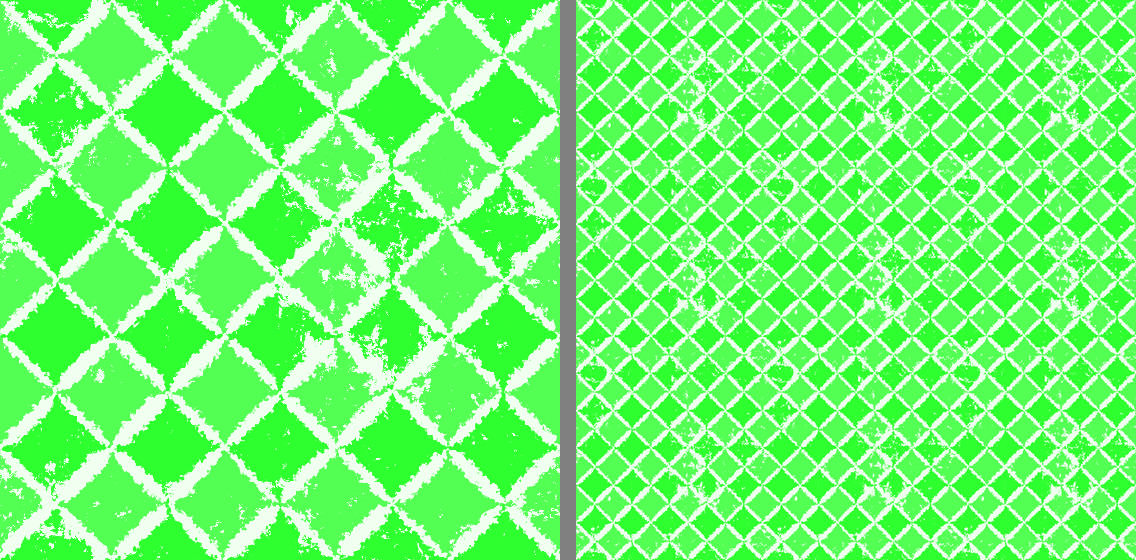
Left, the tile; right, the same tile 3 across and 3 down.
This pattern is drawn by a Shadertoy shader. Its source:

```glsl
// Checkered diamond tiles in two greens with ragged pale gutters and worn, flaking paint.

const float REPEATS = 5.0;
const vec3 DEEP_GREEN  = vec3(0.18, 1.0, 0.18);
const vec3 LIGHT_GREEN = vec3(0.32, 1.0, 0.32);
const vec3 PALE_GROUND = vec3(0.94, 1.0, 0.94);

vec2 hash2(vec2 cell) {
    uvec2 q = uvec2(ivec2(cell)) * uvec2(1597334673u, 3812015801u);
    uint n = (q.x ^ q.y) * 1597334673u;
    n = (n ^ (n >> 15)) * 2246822519u;
    n ^= n >> 13;
    return vec2(n, n * 3812015801u) / 4294967296.0;
}

vec2 wrapCell(vec2 cell, float period) {
    return floor(mod(cell + 0.5, period));
}

float cornerSlope(vec2 cell, vec2 corner, vec2 f, float period, float seed) {
    float angle = 6.28318 * hash2(wrapCell(cell + corner, period) + seed).x;
    return dot(vec2(cos(angle), sin(angle)), f - corner);
}

// Gradient noise that repeats after a whole number of cells
float gradientNoise(vec2 uv, float period, float seed) {
    vec2 p = uv * period + 0.37 * seed;
    vec2 cell = floor(p), f = p - cell;
    vec2 s = f * f * f * (f * (f * 6.0 - 15.0) + 10.0);
    float low = mix(cornerSlope(cell, vec2(0, 0), f, period, seed),
                    cornerSlope(cell, vec2(1, 0), f, period, seed), s.x);
    float high = mix(cornerSlope(cell, vec2(0, 1), f, period, seed),
                     cornerSlope(cell, vec2(1, 1), f, period, seed), s.x);
    return mix(low, high, s.y);
}

// Layered noise with strong fine octaves, for flakes and specks
float flakeNoise(vec2 uv, float period) {
    float sum = 0.0, weight = 1.0;
    for (int i = 0; i < 5; i++) {
        sum += weight * gradientNoise(uv, period, float(i) + 1.0);
        period *= 2.0;
        weight *= 0.76;
    }
    return sum;
}

// Gutter half-widths for the two nearest sides, pinched towards the corners
vec2 gutterWidth(vec2 local, vec2 tile) {
    vec2 side = step(0.0, local) * 20.0;
    vec2 random = vec2(hash2(tile + vec2(side.x, 0.0)).x,
                       hash2(tile + vec2(0.0, side.y)).y);
    vec2 fullWidth = mix(vec2(0.04, 0.055), vec2(0.09, 0.12), random);
    vec2 toCorner = 0.5 - abs(local.yx);
    return fullWidth * mix(vec2(0.2), vec2(1.0), smoothstep(0.0, 0.22, toCorner));
}

void mainImage(out vec4 fragColor, in vec2 fragCoord) {
    vec2 uv = fragCoord / iResolution.xy;
    vec2 p = uv * REPEATS;

    // Diagonal grid: every unit cell is one diamond
    vec2 diagonal = vec2(p.x + p.y, p.x - p.y);
    vec2 cell = floor(diagonal);
    vec2 local = diagonal - cell - 0.5;
    vec2 tile = wrapCell(vec2(cell.x + cell.y + 1.0, cell.x - cell.y), 2.0 * REPEATS);
    float isLight = mod(tile.y, 2.0);

    // Ragged tile outline
    float rough = gradientNoise(uv, 90.0, 7.0) + 0.8 * gradientNoise(uv, 190.0, 8.0);
    vec2 inset = 0.5 - abs(local) - gutterWidth(local, tile);
    float margin = min(inset.x, inset.y);
    float edgeSoft = 1.5 * REPEATS / min(iResolution.x, iResolution.y);
    float painted = smoothstep(-edgeSoft, edgeSoft, margin + 0.065 * rough);

    // Flaking: broad worn patches, per-tile wear, and more loss near the sides
    vec2 warp = vec2(gradientNoise(uv, 18.0, 9.0), gradientNoise(uv, 18.0, 10.0));
    float flakes = flakeNoise(uv + 0.012 * warp, 24.0);
    float patches = gradientNoise(uv, 4.0, 11.0) + 0.5 * gradientNoise(uv, 9.0, 12.0);
    float tileWear = hash2(tile + 50.0).x - 0.5;
    float sideWear = exp(-max(margin, 0.0) / 0.06);
    float threshold = 0.73 - 0.8 * patches - 0.35 * tileWear - 0.25 * sideWear;
    float flakeSoft = clamp(0.5 * fwidth(flakes), 0.02, 0.2);
    painted *= 1.0 - smoothstep(-flakeSoft, flakeSoft, flakes - max(threshold, 0.12));

    vec3 paint = mix(DEEP_GREEN, LIGHT_GREEN, isLight);
    fragColor = vec4(mix(PALE_GROUND, paint, painted), 1.0);
}
```
